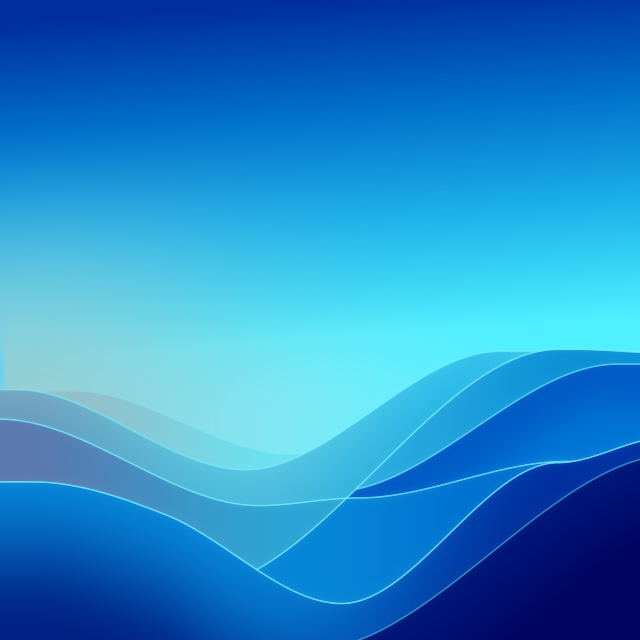
This background is drawn by a WebGL 1 fragment shader. Its source:

```glsl
precision highp float;
// Layered translucent waves below a blue to cyan sky with a pale haze at left.
// Each crest line is a sum of smooth ramps; its slope-corrected distance
// drives the fill, the shading below the crest and the thin bright rim.

uniform vec2 u_resolution;

const vec3 RIM = vec3(0.47, 0.94, 1.0);

// Smooth height change between two horizontal positions
float ramp(float x, float start, float end, float change) {
  return change * smoothstep(start, end, x);
}

// Crest heights, from the farthest wave (0) to the nearest (6)
float crest(int wave, float x) {
  if (wave == 0) return 0.388 + ramp(x, 0.117, 0.456, -0.098);
  if (wave == 1) return 0.391 + ramp(x, 0.026, 0.384, -0.125)
                              + ramp(x, 0.384, 0.781, 0.185);
  if (wave == 2) return 0.082 + ramp(x, 0.306, 0.872, 0.372)
                              + ramp(x, 0.9, 1.05, -0.006);
  if (wave == 3) return 0.232 + ramp(x, 0.521, 0.964, 0.199);
  if (wave == 4) return 0.345 + ramp(x, 0.0, 0.404, -0.135)
                              + ramp(x, 0.404, 0.56, 0.012)
                              + ramp(x, 0.56, 0.885, 0.057);
  if (wave == 5) return 0.247 + ramp(x, 0.052, 0.534, -0.13)
                              + ramp(x, 0.26, 0.534, -0.06)
                              + ramp(x, 0.534, 0.872, 0.22)
                              + ramp(x, 0.872, 1.04, 0.039);
  return -0.016 + ramp(x, 0.482, 1.055, 0.306);
}

// Approximate distance to a crest, positive below it
float depthBelow(int wave, vec2 p) {
  const float STEP = 0.002;
  float height = crest(wave, p.x);
  float slope = (crest(wave, p.x + STEP) - height) / STEP;
  return (height - p.y) / sqrt(1.0 + slope * slope);
}

float cover(float depth, float pixel) {
  return smoothstep(-0.7 * pixel, 0.7 * pixel, depth);
}

vec3 addRim(vec3 color, float depth, float strength, float pixel) {
  float line = 1.0 - smoothstep(0.0003, 0.0007 + pixel, abs(depth));
  float glow = 0.12 * exp(-abs(depth) * 180.0);
  return mix(color, RIM, strength * max(line, glow));
}

vec3 addWave(vec3 color, vec3 fill, float depth, float rim, float pixel) {
  return addRim(mix(color, fill, cover(depth, pixel)), depth, rim, pixel);
}

// Sky gradient, haze and a small glow on the left border
vec3 sky(vec2 p) {
  float fall = 1.0 - p.y + 0.07 * (p.x - 0.5);
  vec3 color = mix(vec3(0.0, 0.18, 0.61), vec3(0.0, 0.43, 0.79),
                   clamp(fall / 0.17, 0.0, 1.0));
  color = mix(color, vec3(0.1, 0.68, 0.91), clamp((fall - 0.17) / 0.17, 0.0, 1.0));
  color = mix(color, vec3(0.31, 0.94, 1.0), clamp((fall - 0.34) / 0.19, 0.0, 1.0));
  color.r += 0.16 * smoothstep(0.45, 0.65, fall) * (1.0 - smoothstep(0.4, 0.9, p.x));
  float haze = exp(-p.x * p.x * 7.0) * smoothstep(0.15, 0.62, fall);
  color = mix(color, vec3(0.61, 0.79, 0.81), 0.9 * haze);
  vec2 spot = (p - vec2(0.0, 0.42)) / vec2(0.007, 0.045);
  return mix(color, vec3(0.35, 0.82, 1.0), 0.8 * exp(-dot(spot, spot)));
}

void main() {
  vec2 p = gl_FragCoord.xy / u_resolution;
  float pixel = 1.0 / min(u_resolution.x, u_resolution.y);
  vec3 color = sky(p);

  // Pale veils at the back
  float depth = depthBelow(0, p);
  vec3 fill = mix(vec3(0.57, 0.75, 0.79), vec3(0.42, 0.88, 0.94),
                  smoothstep(0.1, 0.45, p.x));
  color = addWave(color, fill, depth, 0.3 * smoothstep(0.1, 0.4, p.x), pixel);

  depth = depthBelow(1, p);
  fill = mix(vec3(0.46, 0.65, 0.75), vec3(0.33, 0.77, 0.88), smoothstep(0.0, 0.4, p.x));
  fill = mix(fill, vec3(0.2, 0.76, 0.92), smoothstep(0.4, 0.75, p.x));
  fill -= vec3(0.9, 0.8, 0.3) * clamp(depth, 0.0, 0.12);
  color = addWave(color, fill, depth, 0.6, pixel);

  // Rising ribbon with a deeper blue swell inside it
  float ribbon = depthBelow(2, p);
  float inside = cover(ribbon, pixel);
  fill = mix(vec3(0.16, 0.67, 0.87), vec3(0.04, 0.56, 0.84), smoothstep(0.55, 0.95, p.x));
  color = mix(color, fill, inside);
  depth = depthBelow(3, p);
  fill = mix(vec3(0.0, 0.35, 0.77), vec3(0.0, 0.46, 0.84), smoothstep(0.0, 0.12, depth));
  color = mix(color, addWave(color, fill, depth, 0.65, pixel), inside);

  // Middle wave: muted haze at left, clear blue inside the ribbon
  depth = depthBelow(4, p);
  vec3 muted = mix(vec3(0.36, 0.47, 0.68), vec3(0.17, 0.64, 0.83),
                   smoothstep(0.0, 0.46, p.x));
  vec3 clearBlue = mix(vec3(0.02, 0.52, 0.84), vec3(0.0, 0.43, 0.81),
                       smoothstep(0.5, 0.8, p.x));
  color = addWave(color, mix(muted, clearBlue, inside), depth, 0.75, pixel);
  color = addRim(color, ribbon, 0.75, pixel);

  // Front waves, darkening toward the lower right
  depth = depthBelow(5, p);
  vec3 bright = mix(vec3(0.02, 0.52, 0.84), vec3(0.0, 0.19, 0.63),
                    smoothstep(0.3, 0.9, p.x));
  fill = mix(bright, vec3(0.0, 0.13, 0.52), smoothstep(-0.02, 0.24, depth));
  color = addWave(color, fill, depth, 0.8, pixel);

  depth = depthBelow(6, p);
  fill = mix(vec3(0.0, 0.08, 0.47), vec3(0.0, 0.02, 0.38), smoothstep(0.0, 0.15, depth));
  color = addWave(color, fill, depth, 0.45, pixel);

  gl_FragColor = vec4(clamp(color, 0.0, 1.0), 1.0);
}
```
